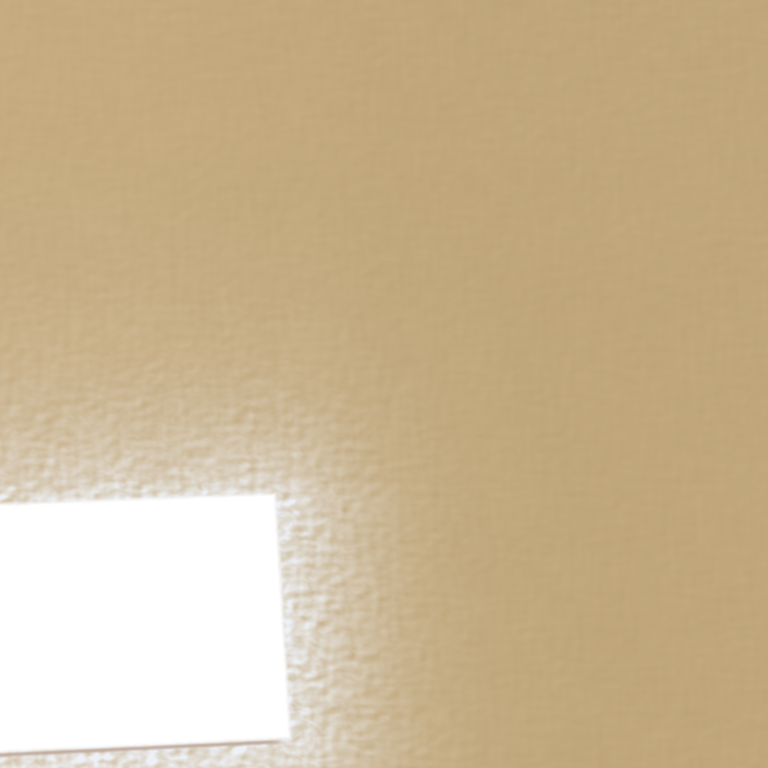
Give the GLSL for this texture, as a Shadertoy shader.

```glsl
// Glossy tan textured wall with the white reflection of a window and its rough glow.

const vec3 WALL_LIGHT = vec3(0.775, 0.672, 0.502);
const vec3 WALL_DARK  = vec3(0.752, 0.653, 0.480);
const vec3 SHEEN      = vec3(0.930, 0.945, 0.970);
const vec3 SILL       = vec3(0.740, 0.650, 0.585);

// Corners of the reflected window, counter-clockwise
const vec2 BOTTOM_LEFT  = vec2(0.000, 0.021);
const vec2 BOTTOM_RIGHT = vec2(0.378, 0.039);
const vec2 TOP_RIGHT    = vec2(0.358, 0.357);
const vec2 TOP_LEFT     = vec2(0.000, 0.343);

const float EDGE_SOFTNESS = 0.004;
const float SILL_OFFSET   = 0.004;
const float SILL_WIDTH    = 0.0025;
const float NEAR_REACH    = 0.095;
const float FAR_REACH     = 0.24;
const float WEAVE_SCALE   = 24.0;
const float GRAIN_SCALE   = 78.0;
const float WEAVE_DEPTH   = 0.010;
const float GRAIN_DEPTH   = 0.008;
const float GLOW_ROUGHNESS = 0.62;

vec2 randomGradient(vec2 cell) {
    vec2 h = vec2(dot(cell, vec2(127.1, 311.7)), dot(cell, vec2(269.5, 183.3)));
    return 2.0 * fract(sin(h) * 43758.55) - 1.0;
}

float gradientNoise(vec2 p) {
    vec2 i = floor(p), f = fract(p);
    vec2 u = f * f * f * (f * (f * 6.0 - 15.0) + 10.0);
    vec2 e = vec2(1.0, 0.0);
    float a = dot(randomGradient(i), f);
    float b = dot(randomGradient(i + e.xy), f - e.xy);
    float c = dot(randomGradient(i + e.yx), f - e.yx);
    float d = dot(randomGradient(i + e.xx), f - e.xx);
    return mix(mix(a, b, u.x), mix(c, d, u.x), u.y);
}

// Signed distance to the line a-b, positive on its right side
float sideDistance(vec2 p, vec2 a, vec2 b) {
    vec2 along = normalize(b - a);
    return dot(p - a, vec2(along.y, -along.x));
}

// Crossed threads: noise stretched along each axis
float weave(vec2 p) {
    vec2 q = p * WEAVE_SCALE;
    float across = gradientNoise(q * vec2(0.9, 4.5));
    float upright = gradientNoise(q * vec2(4.5, 0.9) + 37.0);
    return across + upright;
}

// Small bumps, lit from the upper left
float relief(vec2 p) {
    vec2 q = p * GRAIN_SCALE * vec2(0.8, 1.15);
    q += 0.6 * gradientNoise(p * 30.0);
    vec2 lightStep = vec2(-0.35, 0.45);
    float bumps = gradientNoise(q) - gradientNoise(q + lightStep);
    return bumps + 0.45 * gradientNoise(q * 2.1 + 11.0);
}

void mainImage(out vec4 fragColor, in vec2 fragCoord) {
    vec2 uv = fragCoord / iResolution.xy;

    // Window shape
    float right  = sideDistance(uv, BOTTOM_RIGHT, TOP_RIGHT);
    float top    = sideDistance(uv, TOP_RIGHT, TOP_LEFT);
    float bottom = sideDistance(uv, BOTTOM_LEFT, BOTTOM_RIGHT);
    float inside = max(right, max(top, bottom));
    float outside = length(max(vec2(right, max(top, bottom)), 0.0));

    // Surface texture
    float threads = weave(uv);
    float grain = relief(uv);
    float patches = gradientNoise(uv * 9.0);

    // Glow: strong beside the window, weaker above it, with a wide upper-left haze
    float above = smoothstep(-0.02, 0.03, top);
    float strength = mix(0.74, 0.46, above);
    float nearGlow = strength * exp(-pow(outside / NEAR_REACH, 1.25));
    float farFade = outside / FAR_REACH;
    float farGlow = 0.13 * exp(-farFade * farFade) * (1.0 - 0.75 * smoothstep(0.05, 0.65, uv.x));
    float glow = nearGlow + farGlow;
    glow *= 1.0 + GLOW_ROUGHNESS * (grain + 0.55 * threads + 0.35 * patches);

    // Wall
    float shade = smoothstep(0.0, 0.75, uv.x + 0.15 * (uv.y - 0.5));
    vec3 color = mix(WALL_LIGHT, WALL_DARK, shade);
    color += WEAVE_DEPTH * threads + GRAIN_DEPTH * grain + 0.006 * patches;
    color = mix(color, SHEEN, clamp(glow, 0.0, 1.0));

    // Thin sill shadow under the window
    float sill = 1.0 - smoothstep(0.0, SILL_WIDTH * 2.0, abs(bottom - SILL_OFFSET));
    sill *= 1.0 - smoothstep(-0.03, 0.0, right);
    color = mix(color, SILL, 0.85 * sill);

    // White reflection with a slightly ragged border
    float border = inside + 0.002 * grain;
    float window = 1.0 - smoothstep(-EDGE_SOFTNESS, EDGE_SOFTNESS, border);
    color = mix(color, vec3(1.0), window);

    fragColor = vec4(clamp(color, 0.0, 1.0), 1.0);
}
```
